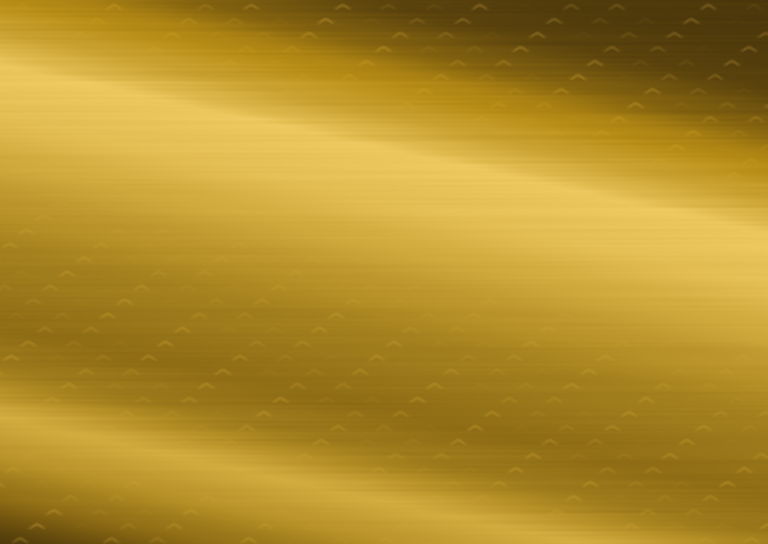
Give the GLSL for this texture, as a Shadertoy shader.

```glsl
// Tone across the sheet: x is the distance below the tilted axis, y the tone
const vec2 STOPS[18] = vec2[18](
    vec2(-0.32, 0.29), vec2(-0.22, 0.31), vec2(-0.15, 0.35), vec2(-0.08, 0.49),
    vec2(-0.02, 0.66), vec2(0.05, 0.77), vec2(0.095, 0.86), vec2(0.12, 0.925),
    vec2(0.21, 0.895), vec2(0.29, 0.82), vec2(0.37, 0.735), vec2(0.47, 0.635),
    vec2(0.60, 0.56), vec2(0.67, 0.61), vec2(0.768, 0.82), vec2(0.83, 0.74),
    vec2(0.90, 0.59), vec2(1.00, 0.31));

float sheenTone(float d) {
    float tone = STOPS[0].y;
    for (int i = 1; i < 18; i++) {
        float t = clamp((d - STOPS[i - 1].x) / (STOPS[i].x - STOPS[i - 1].x), 0.0, 1.0);
        tone += (STOPS[i].y - STOPS[i - 1].y) * mix(t, smoothstep(0.0, 1.0, t), 0.4);
    }
    return tone;
}

vec3 goldRamp(float tone) {
    float square = tone * tone;
    return vec3(tone, tone * (0.72 + 0.145 * square), 0.04 + 0.45 * square * square);
}

// Layered sines, fine in y and drifting slowly in x
float brushedGrain(vec2 p) {
    float sum = 0.0;
    float frequency = 83.0;
    for (int i = 0; i < 8; i++) {
        float k = float(i);
        float drift = 1.4 * sin(p.x * (1.3 + 0.37 * k) + k * 2.1);
        float strength = 0.6 + 0.4 * sin(p.x * (2.7 + k) + p.y * 37.0 + k * 4.3);
        sum += strength * sin(p.y * frequency + drift + k * 1.9);
        frequency *= 1.37;
    }
    return sum / 4.0;
}

// Staggered rows of short, slightly arched flecks
float flecks(vec2 p) {
    float row = floor(p.y / 0.0258);
    float shifted = p.x / 0.084 + 0.37 * row;
    vec2 cell = vec2(fract(shifted) - 0.5, fract(p.y / 0.0258) - 0.5);
    float arch = abs(cell.y + 0.12 * cos(cell.x * 18.0));
    float fade = 0.5 + 0.5 * sin(row * 5.7 + floor(shifted) * 3.9);
    return fade * smoothstep(0.2, 0.05, arch) * smoothstep(0.24, 0.08, abs(cell.x));
}

void mainImage(out vec4 fragColor, in vec2 fragCoord) {
    vec2 p = fragCoord / iResolution.y;
    p.y = 1.0 - p.y;
    float grain = brushedGrain(p);

    // Diagonal sheen, its edges frayed by the brushing
    float d = p.y - 0.219 * p.x + 0.004 * grain;
    float tone = sheenTone(d) + 0.017 * grain;
    vec3 color = goldRamp(tone);

    // Warmer amber where the upper shadow meets the light
    color += vec3(0.025, 0.005, -0.05) * exp(-pow((d + 0.005) / 0.055, 2.0));

    // Flecks show most on the darker metal
    color += vec3(0.12, 0.10, 0.05) * flecks(p) * (1.0 - smoothstep(0.35, 0.85, tone));
    fragColor = vec4(clamp(color, 0.0, 1.0), 1.0);
}
```
